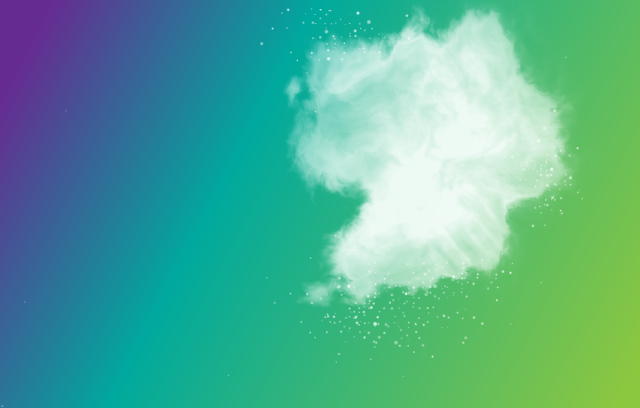
Reproduce this background procedurally as a WebGL 2 fragment shader.

```glsl
#version 300 es
precision highp float;

uniform vec2 u_resolution;
out vec4 outColor;

// Lengths are in canvas heights
const vec3 PURPLE = vec3(0.40, 0.17, 0.57);
const vec3 TEAL = vec3(0.00, 0.663, 0.616);
const vec3 LIME = vec3(0.55, 0.78, 0.25);
const vec3 POWDER = vec3(0.96, 0.99, 0.975);
const vec2 GRADIENT_AXIS = vec2(0.887, -0.462);
const vec3 GRADIENT_STOPS = vec3(-0.347, 0.234, 1.34);
const float LOBE_BLEND = 0.025;
const float EDGE_ROUGHNESS = 0.15;
const float EDGE_SOFTNESS = 0.034;
const float BASE_DENSITY = 0.62;
const float BILLOW_CONTRAST = 0.55;
const vec2 STREAK_AXIS = vec2(0.65, -0.76);

// Cloud body: centre and radius
const int LOBE_COUNT = 12;
const vec3 LOBES[LOBE_COUNT] = vec3[](
    vec3(1.102, 0.653, 0.270), vec3(0.898, 0.776, 0.145),
    vec3(0.837, 0.633, 0.112), vec3(1.173, 0.867, 0.098),
    vec3(1.000, 0.857, 0.100), vec3(1.276, 0.663, 0.118),
    vec3(1.020, 0.449, 0.165), vec3(1.163, 0.408, 0.090),
    vec3(0.888, 0.367, 0.098), vec3(0.888, 0.296, 0.055),
    vec3(0.715, 0.780, 0.020), vec3(0.785, 0.285, 0.020));

// Denser and thinner areas: centre, radius, added density
const int PATCH_COUNT = 7;
const vec4 PATCHES[PATCH_COUNT] = vec4[](
    vec4(1.02, 0.52, 0.14, 0.30), vec4(1.21, 0.62, 0.14, 0.28),
    vec4(1.10, 0.83, 0.14, 0.20), vec4(0.89, 0.41, 0.08, 0.22),
    vec4(1.12, 0.40, 0.09, 0.16), vec4(0.79, 0.68, 0.09, -0.16),
    vec4(0.91, 0.60, 0.06, -0.10));

float hash(vec2 cell) {
    vec3 q = fract(vec3(cell.xyx) * 0.1031);
    q += dot(q, q.yzx + 33.33);
    return fract((q.x + q.y) * q.z);
}

float noise(vec2 p) {
    vec2 i = floor(p), f = fract(p);
    f = f * f * (3.0 - 2.0 * f);
    return mix(mix(hash(i), hash(i + vec2(1, 0)), f.x),
               mix(hash(i + vec2(0, 1)), hash(i + vec2(1, 1)), f.x), f.y);
}

float fbm(vec2 p) {
    float sum = 0.0, amplitude = 0.5;
    for (int i = 0; i < 6; i++) {
        sum += amplitude * noise(p);
        p = mat2(1.6, 1.2, -1.2, 1.6) * p + 7.3;
        amplitude *= 0.5;
    }
    return sum;
}

float gaussian(vec2 p, vec2 centre, vec2 size) {
    vec2 q = (p - centre) / size;
    return exp(-dot(q, q));
}

vec3 background(vec2 p) {
    float t = dot(p, GRADIENT_AXIS);
    vec3 cool = mix(PURPLE, TEAL, clamp((t - GRADIENT_STOPS.x) / (GRADIENT_STOPS.y - GRADIENT_STOPS.x), 0.0, 1.0));
    return mix(cool, LIME, clamp((t - GRADIENT_STOPS.y) / (GRADIENT_STOPS.z - GRADIENT_STOPS.y), 0.0, 1.0));
}

// Smooth union of the lobes
float cloudDistance(vec2 p) {
    float d = 1.0;
    for (int i = 0; i < LOBE_COUNT; i++) {
        float lobe = length(p - LOBES[i].xy) - LOBES[i].z;
        float h = max(LOBE_BLEND - abs(d - lobe), 0.0) / LOBE_BLEND;
        d = min(d, lobe) - h * h * LOBE_BLEND * 0.25;
    }
    return d;
}

float cloudOpacity(vec2 p) {
    vec2 warp = vec2(fbm(p * 6.0), fbm(p * 6.0 + 19.0)) - 0.5;
    float billow = fbm(p * 9.0 + warp * 3.0) - 0.5;
    float grain = fbm(p * 34.0 + warp * 5.0) - 0.5;
    float d = cloudDistance(p + warp * 0.05) + EDGE_ROUGHNESS * (billow * 0.7 + grain * 0.35);

    float density = BASE_DENSITY + BILLOW_CONTRAST * billow + 0.22 * grain;
    for (int i = 0; i < PATCH_COUNT; i++)
        density += PATCHES[i].w * gaussian(p, PATCHES[i].xy, vec2(PATCHES[i].z));

    // Fine streaks thrown down and to the right
    vec2 along = vec2(dot(p, STREAK_AXIS), dot(p, vec2(-STREAK_AXIS.y, STREAK_AXIS.x)));
    float streak = noise(along * vec2(9.0, 85.0)) - 0.5;
    density += 0.35 * streak * gaussian(p, vec2(1.16, 0.41), vec2(0.10));

    float cover = 1.0 - smoothstep(-EDGE_SOFTNESS, EDGE_SOFTNESS * 0.5, d);
    float haze = 0.22 * exp(-max(d, 0.0) / 0.022) * smoothstep(0.9, 1.35, p.x);
    return max(cover * clamp(density, 0.0, 0.96), haze);
}

// Loose grains around the lower and outer rims
float specks(vec2 p) {
    float amount = 0.40 * gaussian(p, vec2(0.93, 0.23), vec2(0.15, 0.075))
                 + 0.35 * gaussian(p, vec2(1.11, 0.32), vec2(0.12, 0.04))
                 + 0.35 * gaussian(p, vec2(1.33, 0.55), vec2(0.06, 0.08))
                 + 0.40 * gaussian(p, vec2(0.82, 0.91), vec2(0.09, 0.05));
    float pixel = 1.0 / u_resolution.y, result = 0.0;
    for (int layer = 0; layer < 3; layer++) {
        float size = 0.012 + 0.006 * float(layer);
        vec2 cell = floor(p / size), seed = cell + 61.0 * float(layer);
        vec2 jitter = 0.3 + 0.4 * vec2(hash(seed + 3.0), hash(seed + 17.0));
        float radius = size * mix(0.05, 0.19, hash(seed + 41.0));
        float dotMask = 1.0 - smoothstep(radius - pixel, radius + pixel, length(p - (cell + jitter) * size));
        result = max(result, dotMask * step(hash(seed), amount) * mix(0.4, 0.9, hash(seed + 29.0)));
    }
    return result;
}

void main() {
    vec2 p = gl_FragCoord.xy / u_resolution.y;
    vec3 color = mix(background(p), POWDER, cloudOpacity(p));
    outColor = vec4(mix(color, POWDER, specks(p)), 1.0);
}
```
